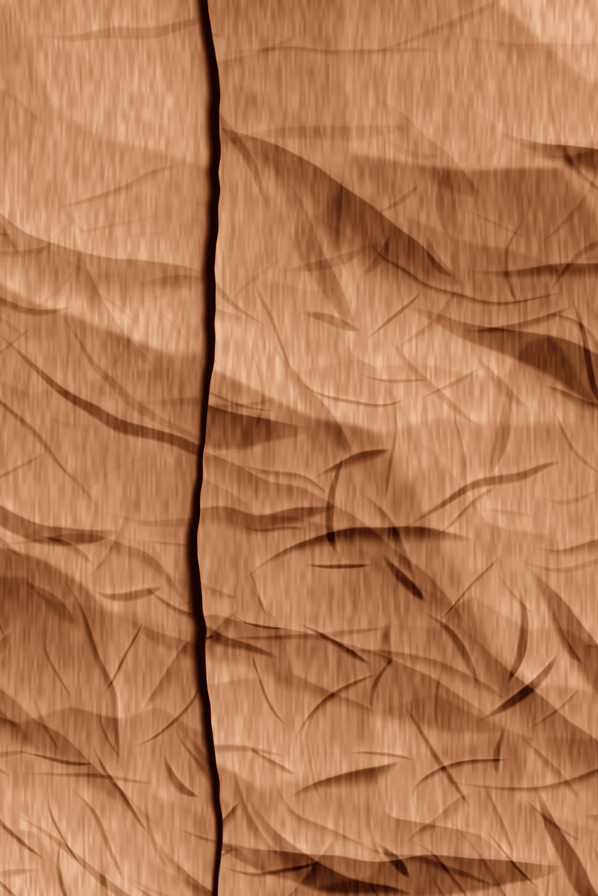
A Shadertoy shader for this texture:

```glsl
// Crumpled brown crepe paper: two overlapping sheets with slanted folds and fine upright fibres.

#define BASE_TONE 0.89
#define FACET_DEPTH 0.27
#define CRUMPLE_DEPTH 0.20
#define FOLD_DEPTH 0.50
#define FOLD_ANGLE -0.42
#define FACET_SHARPNESS 45.0
#define EDGE_SOFTNESS 0.0016
#define FIBRE_CONTRAST 0.36
#define FIBRE_DENSITY vec2(370.0, 62.0)
#define SEAM_X 0.235
#define SEAM_WIDTH 0.009

vec2 hash2(vec2 p) {
    vec3 q = fract(p.xyx * vec3(0.1031, 0.1030, 0.0973));
    q += dot(q, q.yzx + 33.33);
    return fract((q.xx + q.yz) * q.zy);
}

float noise(vec2 p) {
    vec2 i = floor(p), f = fract(p);
    f = f * f * (3.0 - 2.0 * f);
    float low = mix(hash2(i).x, hash2(i + vec2(1, 0)).x, f.x);
    float high = mix(hash2(i + vec2(0, 1)).x, hash2(i + vec2(1, 1)).x, f.x);
    return mix(low, high, f.y);
}

vec2 turn(vec2 p, float angle) {
    float c = cos(angle), s = sin(angle);
    return vec2(c * p.x + s * p.y, c * p.y - s * p.x);
}

// Tilted planes, each lit by its own slope, meeting in crisp edges
float facets(vec2 p) {
    vec2 cell = floor(p);
    float total = 0.0, weights = 1e-20;
    for (int j = -1; j <= 1; j++)
    for (int i = -1; i <= 1; i++) {
        vec2 id = cell + vec2(i, j);
        vec2 offset = p - id - hash2(id);
        vec2 tilt = hash2(id + 71.7);
        float shade = 0.8 * (tilt.x - 0.5) - dot(offset, vec2(tilt.y - 0.5, 0.65));
        float weight = exp(-FACET_SHARPNESS * dot(offset, offset));
        total += shade * weight;
        weights += weight;
    }
    return total / weights;
}

// Scattered tapering creases: crisp ridge, shadow fading below, light rim above
float folds(vec2 p, float scale, float spread) {
    p *= scale;
    float edge = EDGE_SOFTNESS * scale, shade = 0.0;
    vec2 cell = floor(p);
    for (int j = -1; j <= 1; j++)
    for (int i = -1; i <= 1; i++) {
        vec2 id = cell + vec2(i, j);
        vec2 place = hash2(id + 13.1), form = hash2(id + 57.3), kind = hash2(id + 91.9);
        vec2 q = turn(p - id - 0.25 - 0.5 * place, FOLD_ANGLE + (form.x - 0.5) * spread);
        float along = q.x / mix(0.45, 1.0, form.y);
        float taper = max(0.0, 1.0 - along * along) * (0.65 + 0.35 * along);
        float below = -q.y - (kind.x - 0.5) * 0.7 * q.x * q.x;
        float width = mix(0.07, 0.42, kind.y * kind.y) * taper + 0.001;
        float shadow = smoothstep(-edge, edge, below)
                     * (1.0 - smoothstep(width * place.y * 0.85, width + edge, below));
        float rim = exp(-abs(below + 0.03) * 22.0) * smoothstep(edge, -edge, below);
        float depth = mix(0.35, 1.0, place.x) * min(1.0, taper * 2.5);
        shade += depth * (shadow - 0.22 * rim);
    }
    return clamp(shade, -0.3, 1.25);
}

// Short upright threads at two sizes
float fibres(vec2 p) {
    p.x += 0.006 * noise(p * 9.0) + 0.04 * p.y * (p.x - 0.3);
    float fine = noise(p * FIBRE_DENSITY);
    float coarse = noise(p * FIBRE_DENSITY * vec2(0.53, 0.6) + 40.0);
    return 0.6 * fine + 0.4 * coarse - 0.5;
}

float seamLine(float y) {
    float wave = -0.011 * cos((y - 0.41) * 8.4);
    return SEAM_X + wave + 0.008 * (noise(vec2(y * 13.0, 3.0)) - 0.5)
         + 0.003 * (noise(vec2(y * 47.0, 8.0)) - 0.5);
}

vec3 paperColour(float tone) {
    float t = tone * 5.0;
    vec3 c = mix(vec3(0.09, 0.01, 0.00), vec3(0.27, 0.10, 0.04), clamp(t, 0.0, 1.0));
    c = mix(c, vec3(0.44, 0.23, 0.11), clamp(t - 1.0, 0.0, 1.0));
    c = mix(c, vec3(0.60, 0.36, 0.22), clamp(t - 2.0, 0.0, 1.0));
    c = mix(c, vec3(0.73, 0.49, 0.33), clamp(t - 3.0, 0.0, 1.0));
    c = mix(c, vec3(0.82, 0.60, 0.45), clamp(t - 4.0, 0.0, 1.0));
    return mix(c, vec3(0.92, 0.74, 0.61), clamp(t - 5.0, 0.0, 1.0));
}

void mainImage(out vec4 fragColor, in vec2 fragCoord) {
    vec2 p = fragCoord / iResolution.y;
    float pixel = 1.0 / iResolution.y;
    float right = p.x - seamLine(p.y);

    // Each sheet has its own creases, bent by a gentle warp
    vec2 sheet = p + (right < -pixel ? vec2(7.3, 4.1) : vec2(2.0, 1.0));
    sheet += 0.035 * (vec2(noise(sheet * 6.0), noise(sheet * 6.0 + 19.0)) - 0.5);
    sheet += 0.010 * (vec2(noise(sheet * 21.0), noise(sheet * 21.0 + 31.0)) - 0.5);
    float crumple = smoothstep(0.85, 0.15, p.y + 0.5 * (noise(sheet * 5.0) - 0.5));

    // Relief, from broad planes down to small creases
    vec2 slanted = turn(sheet, FOLD_ANGLE);
    float tone = BASE_TONE - 0.06 * crumple;
    tone += FACET_DEPTH * facets(slanted * vec2(3.0, 5.5));
    tone += CRUMPLE_DEPTH * mix(0.2, 1.0, crumple) * facets(slanted * vec2(8.0, 12.0) + 5.0);
    tone -= FOLD_DEPTH * 0.75 * folds(sheet, 3.6, 0.7);
    tone -= FOLD_DEPTH * mix(0.35, 0.9, crumple) * folds(sheet + 3.7, 7.5, 1.6);
    tone -= FOLD_DEPTH * 0.8 * crumple * folds(sheet + 9.2, 15.0, 2.8);

    // Shaded strip beside the seam at the top
    float strip = smoothstep(0.004, -0.004, sheet.x - 2.385) * smoothstep(0.62, 0.76, p.y);
    tone -= 0.12 * strip * step(0.0, right);

    // Fibres, then the dark gap under the overlapping edge
    tone = min(tone, 1.08);
    tone += FIBRE_CONTRAST * mix(0.5, 1.0, clamp(tone, 0.0, 1.0)) * fibres(p);
    tone = max(tone, 0.04) + 0.07 * exp(-abs(right) / 0.004);
    float gap = SEAM_WIDTH * (0.5 + noise(vec2(p.y * 6.0, 5.0)) + 0.5 * smoothstep(0.7, 1.0, p.y));
    float gapLight = smoothstep(gap * 0.6, gap * 1.7, -right) * (1.0 - 0.35 * exp(right / 0.025));
    tone *= right < -pixel ? gapLight : smoothstep(-pixel, pixel, right);

    fragColor = vec4(paperColour(tone), 1.0);
}
```
